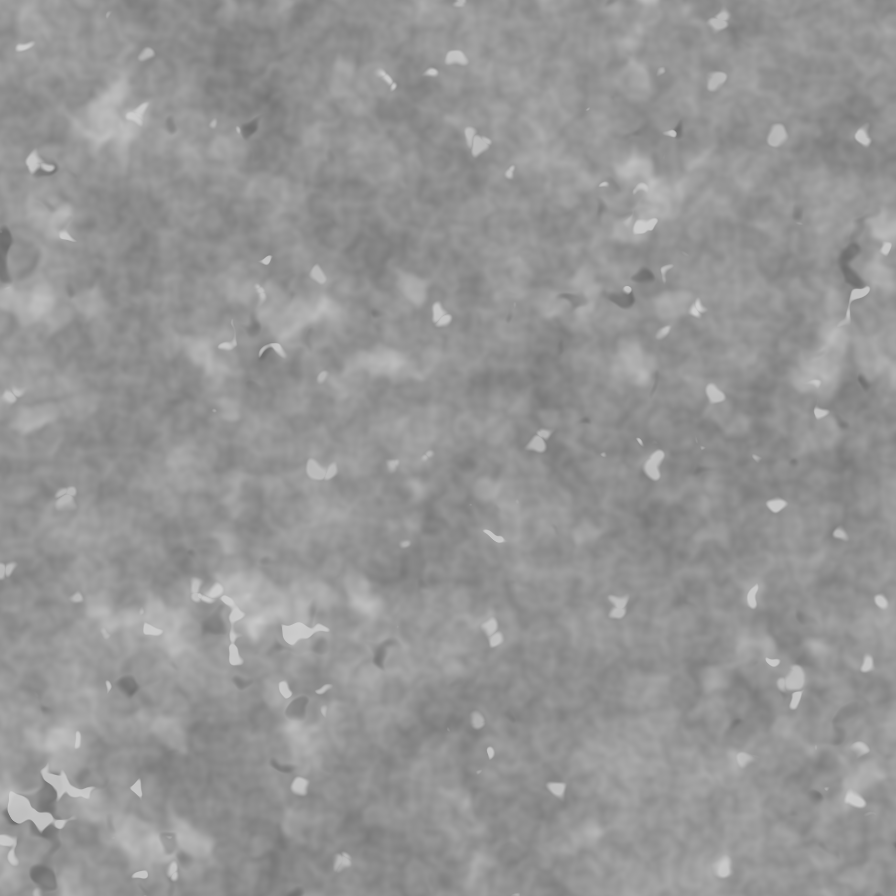
Give the GLSL for this texture, as a Shadertoy shader.

```glsl
// Weathered grey stone: soft mottled cement with pale clouds, dark pits and
// small whitish chips. Layered gradient noise makes the mottling; the chips are
// clumps of lumps scattered on a jittered grid plus crusts where clouds gather.

#define BASE_GREY 0.573
#define MOTTLE 1.25
#define CLOUD_GAIN 0.115
#define PIT_DEPTH 0.11
#define CHIP_GREY 0.83
#define CHIP_CELLS 13.0
#define CHIP_CHANCE 0.27
#define CHIP_SIZE 0.0075
#define CRUST_LEVEL 0.66

// Integer hash: two random values in 0..1 for a lattice point
vec2 hash2(vec2 cell) {
    uvec2 v = uvec2(ivec2(cell)) * 1664525u + 1013904223u;
    v.x += v.y * 1664525u;
    v.y += v.x * 1664525u;
    v ^= v >> 16u;
    v.x += v.y * 1664525u;
    v.y += v.x * 1664525u;
    v ^= v >> 16u;
    return vec2(v & 65535u) / 65535.0;
}

float cornerSlope(vec2 cell, vec2 corner, vec2 f) {
    vec2 gradient = normalize(hash2(cell + corner) - 0.50001);
    return dot(gradient, f - corner);
}

// Gradient noise, roughly -0.7..0.7
float noise(vec2 p) {
    vec2 cell = floor(p);
    vec2 f = p - cell;
    vec2 u = f * f * f * (f * (f * 6.0 - 15.0) + 10.0);
    float low = mix(cornerSlope(cell, vec2(0, 0), f), cornerSlope(cell, vec2(1, 0), f), u.x);
    float high = mix(cornerSlope(cell, vec2(0, 1), f), cornerSlope(cell, vec2(1, 1), f), u.x);
    return mix(low, high, u.y);
}

// Mottling from broad stains down to fine grain
float mottling(vec2 p) {
    return 0.05 * noise(p * 4.0 + 11.3)
         + 0.05 * noise(p * 9.0 + 37.1)
         + 0.055 * noise(p * 19.0 + 71.7)
         + 0.05 * noise(p * 41.0 + 5.9)
         + 0.04 * noise(p * 83.0 + 23.4);
}

// Scattered chips, each a clump of one to three round lumps
float chips(vec2 p) {
    vec2 home = floor(p * CHIP_CELLS);
    float cover = 0.0;
    for (int y = -1; y <= 1; y++)
    for (int x = -1; x <= 1; x++) {
        vec2 cell = home + vec2(x, y);
        vec2 kind = hash2(cell + 211.0);
        if (kind.x > CHIP_CHANCE) continue;
        vec2 centre = (cell + hash2(cell + 503.0)) / CHIP_CELLS;
        float size = CHIP_SIZE * mix(0.55, 1.3, kind.y);
        float lumps = 1.0 + floor(3.0 * fract(kind.y * 7.3));
        float edge = 1.0;
        for (float i = 0.0; i < lumps; i++) {
            vec2 shift = hash2(cell * 3.0 + 907.0 + 17.0 * i) - 0.5;
            float radius = size * (1.0 - 0.18 * i);
            edge = min(edge, length(p - centre - shift * size * 3.2 * min(i, 1.0)) - radius);
        }
        float strength = mix(0.55, 1.0, fract(kind.y * 13.7));
        cover = max(cover, strength * (1.0 - smoothstep(-0.003, 0.0035, edge)));
    }
    return cover;
}

void mainImage(out vec4 fragColor, in vec2 fragCoord) {
    vec2 p = fragCoord / iResolution.y;

    // Ragged outlines from a small domain warp
    vec2 wobble = vec2(noise(p * 48.0 + 3.7), noise(p * 48.0 + 91.2));
    vec2 warped = p + 0.011 * wobble;

    // Broad clusters decide where clouds, pits and crusts gather
    float cluster = noise(p * 4.7 + 53.2) + 0.45 * noise(p * 9.5 + 17.8);

    float grey = BASE_GREY + MOTTLE * mottling(p + 0.004 * wobble);

    // Pale clouds
    float cloud = noise(warped * 15.0 + 29.6) + 0.5 * noise(warped * 33.0 + 61.1);
    grey += CLOUD_GAIN * smoothstep(0.12, 0.75, cloud + 0.65 * cluster);

    // Dark pits inside the clusters
    float pit = noise(warped * 21.0 + 83.5) + 0.4 * noise(warped * 44.0 + 7.2);
    grey -= PIT_DEPTH * smoothstep(0.46, 0.72, pit + 0.7 * cluster);

    // White crusts and loose chips
    float crust = noise(warped * 29.0 + 41.9) + 0.45 * noise(warped * 57.0 + 13.6);
    float crustCover = smoothstep(CRUST_LEVEL, CRUST_LEVEL + 0.13, crust + 0.8 * cluster);
    float white = max(0.85 * crustCover, chips(warped));
    grey = mix(grey, CHIP_GREY, 0.92 * white);

    fragColor = vec4(vec3(clamp(grey, 0.0, 1.0)), 1.0);
}
```
